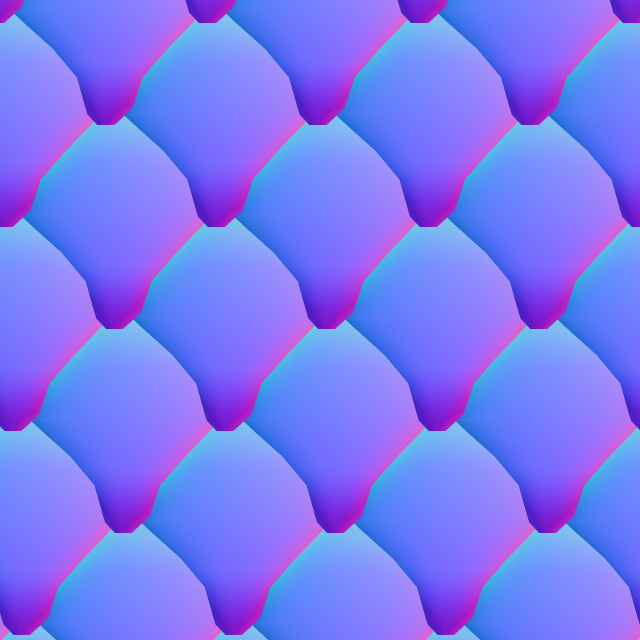
Write a Shadertoy shader that draws this texture map.

```glsl
// Tangent-space normal map of overlapping pointed scales in sheared rows.

const float PITCH = 0.3314;              // column spacing, in canvas heights
const float ROW_HEIGHT = 0.4806;         // row spacing, in pitches
const float ROW_SHIFT = -0.5206;         // sideways step per row, in pitches
const vec2 FIRST_TIP = vec2(0.3229, 0.9635);

const float BEVEL_WIDTH = 0.055;         // falloff of the rim, in pitches
const vec2 RIM_LOW_LEFT = vec2(-0.40, -0.10);
const vec2 RIM_LOW_RIGHT = vec2(0.50, -0.20);
const vec2 RIM_HIGH_LEFT = vec2(-0.28, 0.62);
const vec2 RIM_HIGH_RIGHT = vec2(0.10, 0.16);
const float TIP_DROOP = 0.46;            // downward tilt of the pointed tip
const float CROWN_LIFT = 0.30;           // upward tilt near the top
const float MAX_TILT = 0.85;

// Outline knots: height above the tip, left half-width, right half-width.
const int KNOTS = 9;
const vec3 OUTLINE[KNOTS] = vec3[KNOTS](
    vec3(0.00, 0.035, 0.043), vec3(0.05, 0.082, 0.098),
    vec3(0.082, 0.092, 0.13), vec3(0.225, 0.132, 0.177),
    vec3(0.36, 0.245, 0.295), vec3(0.49, 0.39, 0.42),
    vec3(0.53, 0.432, 0.455), vec3(0.70, 0.35, 0.425),
    vec3(1.14, 0.10, 0.11));

// Half-width and its slope at height y, on the side that x lies on.
vec2 outlineAt(float x, float y) {
    vec2 profile = vec2(0.0);
    for (int i = 0; i < KNOTS - 1; i++) {
        vec3 a = OUTLINE[i], b = OUTLINE[i + 1];
        float wa = x < 0.0 ? a.y : a.z;
        float wb = x < 0.0 ? b.y : b.z;
        if (i == 0 || y > a.x) {
            float t = clamp((y - a.x) / (b.x - a.x), 0.0, 1.0);
            profile = vec2(mix(wa, wb, t), (wb - wa) / (b.x - a.x));
        }
    }
    return profile;
}

// Surface normal at q, measured from the tip; side is the distance to the rim.
vec3 scaleNormal(vec2 q, float side, float halfWidth) {
    // Gently domed body
    vec2 tilt = vec2(-0.05 + 0.9 * q.x, -0.2 + 0.62 * (q.y - 0.25));
    tilt.y += CROWN_LIFT * smoothstep(0.75, 1.05, q.y);
    tilt.y -= TIP_DROOP * (1.0 - smoothstep(0.03, 0.32, q.y));

    // Rim, turning from the lower to the upper flank
    float upper = smoothstep(0.5, 0.85, q.y);
    vec2 rim = q.x < 0.0 ? mix(RIM_LOW_LEFT, RIM_HIGH_LEFT, upper)
                         : mix(RIM_LOW_RIGHT, RIM_HIGH_RIGHT, upper);
    float bevel = exp(-max(side, 0.0) / BEVEL_WIDTH);
    tilt += rim * bevel * smoothstep(0.0, 0.8, abs(q.x) / halfWidth);

    tilt *= min(1.0, MAX_TILT / max(length(tilt), 0.001));
    return vec3(tilt, sqrt(1.0 - dot(tilt, tilt)));
}

void mainImage(out vec4 fragColor, in vec2 fragCoord) {
    vec2 grid = (fragCoord / iResolution.y - FIRST_TIP) / PITCH;
    float pixel = 1.0 / (iResolution.y * PITCH);
    float topRow = floor(grid.y / ROW_HEIGHT);
    vec3 normal = normalize(vec3(0.0, 0.6, 0.8));

    // Paint upwards, so each row lies over the one below
    for (int i = 2; i >= 0; i--) {
        float row = topRow - float(i);
        vec2 q = grid - row * vec2(ROW_SHIFT, ROW_HEIGHT);
        q.x -= round(q.x);

        vec2 profile = outlineAt(q.x, q.y);
        float side = (profile.x - abs(q.x)) * inversesqrt(1.0 + profile.y * profile.y);
        float inside = min(side, q.y);
        float cover = clamp(inside / pixel + 0.5, 0.0, 1.0);
        normal = mix(normal, scaleNormal(q, side, profile.x), cover);
    }

    fragColor = vec4(0.5 + 0.5 * normal, 1.0);
}
```
